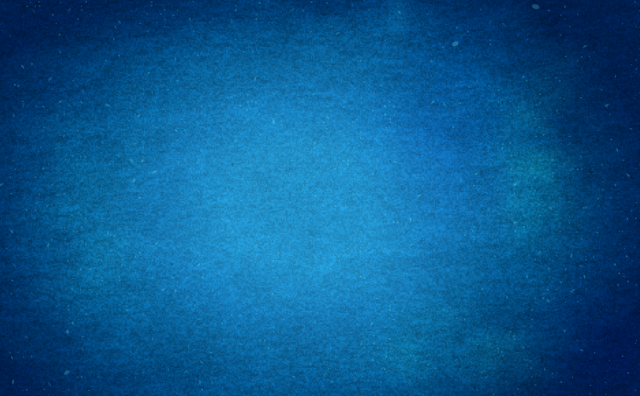
Reproduce this texture procedurally as a Shadertoy shader.

```glsl
// Weathered blue plaster lit by a soft off-centre glow that falls to dark corners.
// An elliptical distance, bent by layered sines, indexes a colour ramp; teal stains,
// brushed ridges, fine tooth and cellular flecks are laid over it.

const vec2  GLOW_CENTER    = vec2(0.465, 0.47);
const vec2  GLOW_STRETCH   = vec2(1.14, 0.89);
const float CLOUD_AMOUNT   = 0.020;
const float STREAK_AMOUNT  = 0.018;
const float RIDGE_AMOUNT   = 0.055;
const float MOTTLE_AMOUNT  = 0.035;
const float TOOTH_AMOUNT   = 0.15;
const float TOOTH_SCALE    = 290.0;
const float FLECK_STRENGTH = 0.60;
const vec3  STAIN_TINT     = vec3(0.015, 0.085, 0.030);
const vec3  DEEP_TINT      = vec3(-0.012, -0.035, 0.010);
const vec3  FLECK_COLOR    = vec3(0.32, 0.76, 0.84);

const int STOPS = 6;
const vec3 RAMP[STOPS] = vec3[](
    vec3(0.13, 0.57, 0.79), vec3(0.08, 0.48, 0.72), vec3(0.04, 0.40, 0.62),
    vec3(0.01, 0.32, 0.54), vec3(0.00, 0.22, 0.43), vec3(0.00, 0.12, 0.31));
const float RADII[STOPS] = float[](0.13, 0.255, 0.343, 0.422, 0.51, 0.64);

vec2 hash2(vec2 p) {
    vec3 q = fract(p.xyx * vec3(0.1031, 0.1030, 0.0973));
    q += dot(q, q.yzx + 33.33);
    return fract((q.xx + q.yz) * q.zy);
}

// Layered, rotated and warped sines, roughly -1 to 1
float layeredSines(vec2 p) {
    const mat2 turn = mat2(0.80, 0.60, -0.60, 0.80);
    float sum = 0.0, amp = 0.6;
    for (int i = 0; i < 6; i++) {
        p = turn * p * 1.75 + vec2(1.7, 4.3);
        p += 0.7 * sin(p.yx * 0.8 + float(i));
        sum += amp * sin(p.x) * cos(p.y);
        amp *= 0.66;
    }
    return sum;
}

// Smoothly interpolated random lattice, -1 to 1
float grain(vec2 p) {
    vec2 cell = floor(p), f = fract(p);
    f = f * f * (3.0 - 2.0 * f);
    float low  = mix(hash2(cell).x, hash2(cell + vec2(1, 0)).x, f.x);
    float high = mix(hash2(cell + vec2(0, 1)).x, hash2(cell + vec2(1, 1)).x, f.x);
    return mix(low, high, f.y) * 2.0 - 1.0;
}

float patchAt(vec2 uv, vec2 center, vec2 size) {
    vec2 q = (uv - center) / size;
    return exp(-dot(q, q));
}

// One randomly turned chip in some cells of a grid
float flecks(vec2 p, float scale, float density, float radius, float stretch) {
    vec2 cell = floor(p * scale);
    vec2 pick = hash2(cell + 17.0 * stretch);
    vec2 q = fract(p * scale) - mix(vec2(0.3), vec2(0.7), hash2(cell + 71.0));
    float angle = 6.2832 * pick.y;
    q = mat2(cos(angle), sin(angle), -sin(angle), cos(angle)) * q;
    q.x /= stretch;
    float size = radius * (0.5 + fract(pick.y * 7.3));
    float soft = 0.7 * scale / iResolution.y;
    float chip = 1.0 - smoothstep(size - soft, size + soft, length(q));
    return chip * step(pick.x, density) * (0.4 + 0.6 * fract(pick.y * 13.7));
}

vec3 glowRamp(float d) {
    vec3 color = RAMP[0];
    for (int i = 1; i < STOPS; i++)
        color = mix(color, RAMP[i], clamp((d - RADII[i - 1]) / (RADII[i] - RADII[i - 1]), 0.0, 1.0));
    return color;
}

void mainImage(out vec4 fragColor, in vec2 fragCoord) {
    vec2 uv = fragCoord / iResolution.xy;
    vec2 p = fragCoord / iResolution.y;

    // Surface fields: clouds, gently sloping brush streaks, thin ridges, worn spots
    float cloud = layeredSines(p * 3.4 + 1.0);
    vec2 brushed = vec2(p.x, p.y - 0.07 * p.x + 0.015 * sin(p.x * 5.0 + p.y * 3.0));
    float streak = layeredSines(brushed * vec2(4.0, 15.0) + 3.0);
    float ridge = 0.6 * grain(brushed * vec2(18.0, 85.0)) + 0.6 * grain(brushed * vec2(45.0, 170.0) + 40.0);
    float wear = layeredSines(p * 7.0 + 8.0);

    // Glow with uneven falloff
    float d = length((uv - GLOW_CENTER) * GLOW_STRETCH);
    float rim = smoothstep(0.12, 0.5, d);
    d += CLOUD_AMOUNT * cloud + STREAK_AMOUNT * streak * (0.4 + 0.6 * rim);
    d += 0.06 * patchAt(uv, vec2(0.26, 0.96), vec2(0.16, 0.07));
    d += 0.06 * patchAt(uv, vec2(0.51, 0.99), vec2(0.07, 0.05));
    d -= 0.06 * patchAt(uv, vec2(0.62, 0.98), vec2(0.015, 0.07));
    vec3 color = glowRamp(d);

    // Teal stains and deeper blue areas
    float stain = patchAt(uv, vec2(0.85, 0.60), vec2(0.07, 0.24))
                + 0.7 * patchAt(uv, vec2(0.73, 0.12), vec2(0.13, 0.12))
                + 0.4 * patchAt(uv, vec2(0.14, 0.42), vec2(0.08, 0.28));
    color += STAIN_TINT * stain * (0.7 + 0.7 * wear);
    color += DEEP_TINT * (patchAt(uv, vec2(0.69, 0.66), vec2(0.10, 0.20))
                        + 0.6 * patchAt(uv, vec2(0.95, 0.12), vec2(0.09, 0.15)));

    // Fine tooth and ridges of the plaster, rougher toward the dark rim
    float tooth = 0.75 * grain(p * TOOTH_SCALE) + 0.45 * grain(p * vec2(0.4, 0.6) * TOOTH_SCALE + 60.0);
    float relief = TOOTH_AMOUNT * tooth * (0.75 + 0.6 * rim)
                 + RIDGE_AMOUNT * ridge * (0.6 + 1.0 * rim) + MOTTLE_AMOUNT * wear;
    color *= 1.0 + relief;

    // Pale chips, denser where the surface is worn, with rare dark pits
    float worn = smoothstep(-0.2, 0.7, wear) + 0.7 * stain;
    float chips = flecks(p, 95.0, 0.03 + 0.12 * worn, 0.14, 1.3)
                + flecks(p + 3.1, 34.0, 0.06, 0.06, 2.2)
                + 1.2 * flecks(p + 5.7, 11.0, 0.07, 0.045, 1.6);
    color = mix(color, FLECK_COLOR, FLECK_STRENGTH * clamp(chips, 0.0, 1.3) * (1.0 - 0.4 * rim));
    color *= 1.0 - 0.22 * flecks(p + 9.2, 40.0, 0.04, 0.06, 2.0);

    fragColor = vec4(clamp(color, 0.0, 1.0), 1.0);
}
```
